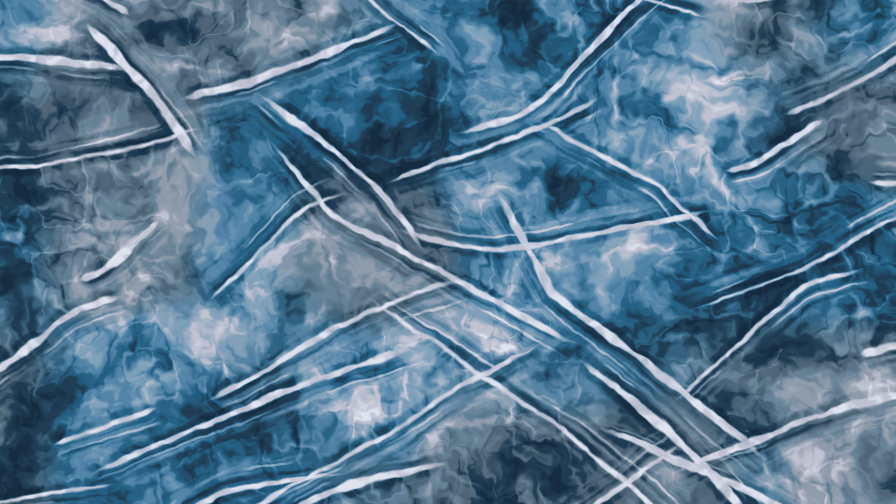
Give the GLSL for this texture, as a WebGL 1 fragment shader.

```glsl
precision highp float;
uniform vec2 u_resolution;

#define CRYSTALS 38
#define SEED 3.7
#define CORE_WIDTH 0.0066
#define SOFTNESS 0.0030
#define FACET_DEPTH 0.075
#define FACET_STRENGTH 0.6
#define WARP 0.13
#define CONTRAST 1.3
#define BASE_TONE 0.405
#define WISPS 0.15

float hash(vec2 p) {
  return fract(sin(dot(p, vec2(127.1, 311.7))) * 43758.5453);
}

float noise(vec2 p) {
  vec2 i = floor(p), f = fract(p);
  f = f * f * (3.0 - 2.0 * f);
  vec2 e = vec2(0.0, 1.0);
  return mix(mix(hash(i), hash(i + e.yx), f.x),
             mix(hash(i + e.xy), hash(i + e.yy), f.x), f.y);
}

mat2 rotation(float a) {
  return mat2(cos(a), -sin(a), sin(a), cos(a));
}

float fbm(vec2 p) {
  float sum = 0.0, amp = 0.37;
  for (int i = 0; i < 5; i++) {
    sum += amp * noise(p);
    p = rotation(0.65) * p * 2.03 + 17.3;
    amp *= 0.68;
  }
  return sum;
}

// Thin contour where the noise crosses its mean
float wisp(vec2 p) {
  return smoothstep(0.11, 0.0, abs(noise(p) - 0.5));
}

// Tone is roughly luminance; tint shifts mid tones from blue to grey
vec3 iceColor(float tone, float tint) {
  vec3 deep = vec3(0.08, 0.17, 0.25);
  vec3 navy = vec3(0.12, 0.24, 0.33);
  vec3 shade = mix(vec3(0.14, 0.38, 0.52), vec3(0.31, 0.40, 0.47), tint);
  vec3 blue = mix(vec3(0.32, 0.52, 0.66), vec3(0.40, 0.51, 0.59), tint);
  vec3 mist = mix(vec3(0.50, 0.63, 0.73), vec3(0.56, 0.61, 0.67), tint);
  vec3 pale = vec3(0.75, 0.76, 0.82);
  vec3 white = vec3(0.87, 0.89, 0.94);
  vec3 c = mix(deep, navy, smoothstep(0.05, 0.21, tone));
  c = mix(c, shade, smoothstep(0.21, 0.35, tone));
  c = mix(c, blue, smoothstep(0.35, 0.48, tone));
  c = mix(c, mist, smoothstep(0.48, 0.60, tone));
  c = mix(c, pale, smoothstep(0.60, 0.76, tone));
  return mix(c, white, smoothstep(0.76, 0.92, tone));
}

// Mostly rising or steeply falling, a few flat or upright
float crystalAngle(float kind, float spread) {
  if (kind < 0.42) return mix(0.15, 0.55, spread);
  if (kind < 0.78) return mix(-0.95, -0.5, spread);
  if (kind < 0.93) return mix(-0.2, 0.02, spread);
  return mix(1.4, 1.8, spread);
}

void main() {
  vec2 p = gl_FragCoord.xy / u_resolution.y;
  float aspect = u_resolution.x / u_resolution.y;

  // Cloudy depth with swirling bright and dark wisps
  vec2 flow = vec2(fbm(p * 5.0 + SEED), fbm(p * 5.0 + SEED + 31.0)) - 0.5;
  vec2 w = p + WARP * flow;
  float tone = BASE_TONE + CONTRAST * (fbm(w * 6.5 + SEED) - 0.49);
  float patchy = smoothstep(0.25, 0.65, noise(p * 5.0 + 8.0));
  float wisps = wisp(w * 11.0) + 0.8 * wisp(w * 21.0 + 5.0);
  wisps -= 0.8 * wisp(w * 13.0 + 40.0) + 0.5 * wisp(w * 25.0 + 70.0);
  tone += WISPS * mix(0.4, 1.0, patchy) * wisps;

  // Crystals: streaked facet on one side, dark rim, white core, thin edges
  float core = 0.0, rim = 0.0, edges = 0.0;
  for (int i = 0; i < CRYSTALS; i++) {
    float id = float(i) + SEED;
    vec2 center = fract(id * vec2(0.7549, 0.5698)) * vec2(aspect + 0.2, 1.2) - 0.1;
    float halfLen = mix(0.08, 0.42, hash(vec2(id, 3.0)));
    float bend = hash(vec2(id, 4.0)) - 0.5;
    float angle = crystalAngle(hash(vec2(id, 1.0)), hash(vec2(id, 2.0)));
    vec2 q = rotation(angle) * (p - center + 0.03 * flow);
    q = vec2(q.x, q.y);
    float knee = q.x - bend * halfLen;
    q.y += 0.5 * bend * (sqrt(knee * knee + 0.0004) - 0.3 * halfLen);
    float taper = smoothstep(1.0, 0.75, abs(q.x) / halfLen);

    float s = q.y * sign(hash(vec2(id, 5.0)) - 0.5);
    float facet = smoothstep(-0.004, 0.004, s) * smoothstep(FACET_DEPTH, 0.015, s);
    float streak = noise(vec2(q.x * 7.0 + id * 9.0, q.y * 110.0));
    streak = mix(streak, noise(vec2(q.x * 18.0, q.y * 200.0 + id)), 0.3);
    tone = mix(tone, 0.02 + 0.82 * streak, FACET_STRENGTH * facet * taper);

    float broken = smoothstep(0.35, 0.6, noise(vec2(q.x * 13.0, id * 3.0)));
    float offset = mix(0.016, 0.034, hash(vec2(id, 7.0)));
    float edge = abs(s - offset - 0.03 * q.x) - 0.001;
    edges = max(edges, taper * broken * smoothstep(SOFTNESS, 0.0, edge));

    float width = CORE_WIDTH * mix(0.45, 1.25, hash(vec2(id, 6.0)));
    width *= taper * (0.5 + noise(vec2(q.x * 22.0, id * 5.0)));
    float d = abs(q.y) - width;
    core = max(core, taper * smoothstep(SOFTNESS, -SOFTNESS, d));
    rim = max(rim, taper * smoothstep(0.012, 0.002, abs(d - 0.007)));
  }
  tone -= 0.12 * rim;
  tone += 0.24 * edges;
  float glint = 0.7 + 0.26 * noise(w * 55.0);
  tone = mix(tone, max(tone, glint), core);

  float tint = smoothstep(0.35, 0.65, noise(w * 4.0 + 90.0) + 0.1 * (0.5 - p.y));
  gl_FragColor = vec4(iceColor(tone, tint), 1.0);
}
```
